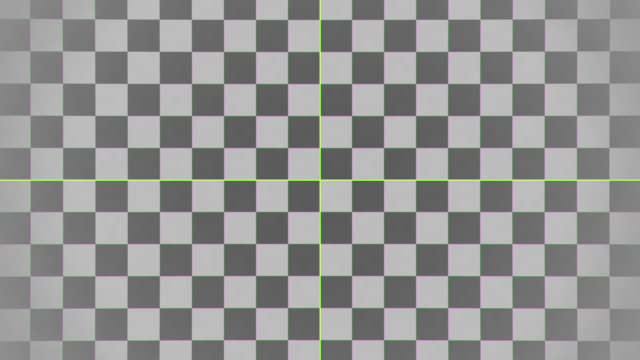
Reproduce this pattern procedurally as a Shadertoy shader.

```glsl
// Grey checkerboard seen through a lens, with a thin yellow cross on its centre.
// Each colour channel samples the board at its own small offset, which fringes
// the edges in green and magenta; haze lowers the contrast towards the sides.

#define CELL 0.0888         // square size, in canvas heights
#define LENS 0.009          // radial stretch towards the sides
#define FRINGE 0.0015       // green against red and blue
#define LINE_WIDTH 0.0032
#define LINE_COLOR vec3(0.95, 1.0, 0.15)
#define DARK 0.355
#define LIGHT 0.74
#define DARK_LIFT 0.20      // haze over the dark squares
#define LIGHT_DROP 0.12     // falloff of the light squares in the corners
#define GRAIN 0.012

float hash(vec2 p) {
    return fract(sin(dot(p, vec2(127.1, 311.7))) * 43758.5453);
}

float noise(vec2 p) {
    vec2 i = floor(p), f = fract(p);
    f = f * f * (3.0 - 2.0 * f);
    return mix(mix(hash(i), hash(i + vec2(1, 0)), f.x),
               mix(hash(i + vec2(0, 1)), hash(i + vec2(1, 1)), f.x), f.y);
}

// Square waves of -1 and 1 along both axes, with soft edges
vec2 squareWave(vec2 p, float soft) {
    vec2 side = 1.0 - 2.0 * mod(floor(p), 2.0);
    vec2 edge = 0.5 - abs(fract(p) - 0.5);
    return side * clamp(edge / soft, 0.0, 1.0);
}

// x: share of light square, y: coverage of the centre cross
vec2 board(vec2 p, float pixel) {
    vec2 wave = squareWave(p / CELL, 0.6 * pixel / CELL);
    vec2 bar = clamp((0.5 * LINE_WIDTH - abs(p)) / pixel + 0.5, 0.0, 1.0);
    return vec2(0.5 - 0.5 * wave.x * wave.y, max(bar.x, bar.y));
}

void mainImage(out vec4 fragColor, in vec2 fragCoord) {
    float pixel = 1.0 / iResolution.y;
    vec2 p = (fragCoord - 0.5 * iResolution.xy) * pixel;
    float r = length(p);
    vec2 lens = p * (1.0 - LENS * r * r);

    // Green slides right and down, red and blue the other way
    vec2 shift = 0.5 * FRINGE * vec2(1.0, -1.0);
    vec2 redBlue = board(lens + shift, pixel);
    vec2 green = board(lens - shift, pixel);
    vec3 light = vec3(redBlue.x, green.x, redBlue.x);
    vec3 cross = vec3(redBlue.y, green.y, redBlue.y);

    // Haze and corner falloff
    float darkTone = DARK + DARK_LIFT * r * r;
    float lightTone = LIGHT - LIGHT_DROP * smoothstep(0.65, 1.02, r);
    vec3 color = mix(vec3(darkTone), vec3(lightTone), light);

    // Faint uneven tone
    color += GRAIN * (noise(p * 45.0) - 0.5);

    color = mix(color, LINE_COLOR, cross);
    fragColor = vec4(color, 1.0);
}
```
